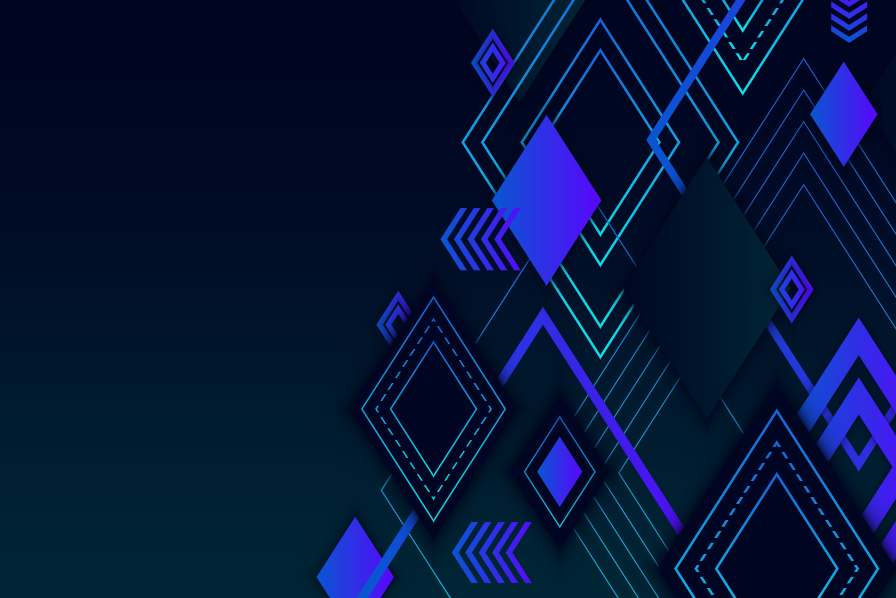
This background is drawn by a WebGL 2 fragment shader. Its source:

```glsl
#version 300 es
precision highp float;
// Layered neon diamonds, outlines and chevrons over a dark navy to teal gradient.
uniform vec2 u_resolution;
out vec4 fragColor;

const float SLOPE = 1.56; // height to width ratio of every diamond
const vec3 NAVY = vec3(0.0, 0.025, 0.135);
const vec3 TEAL = vec3(0.0, 0.15, 0.21);
const vec3 BLUE = vec3(0.03, 0.34, 0.82);
const vec3 PURPLE = vec3(0.35, 0.02, 0.99);
const vec3 SKY = vec3(0.08, 0.4, 0.85);
const vec3 CYAN = vec3(0.05, 0.88, 0.92);

// Coverage of a signed distance; the canvas is 100 units high.
float cover(float d) {
  return clamp(0.5 - d * u_resolution.y / 100.0, 0.0, 1.0);
}

// Signed distance to a diamond of half height h.
float diamond(vec2 q, float h) {
  return (abs(q.x) * SLOPE + abs(q.y) - h) / length(vec2(SLOPE, 1.0));
}

// Horizontal ramp from blue to purple across a half width w.
vec3 neon(float x, float w) {
  return mix(BLUE, PURPLE, clamp(0.5 + 0.5 * x / w, 0.0, 1.0));
}

vec3 shadow(vec3 col, float d, float size, float strength) {
  return mix(col, NAVY * 0.7, strength * exp(-max(d, 0.0) / size));
}

// Diamond outline running from blue at the top to cyan at the bottom.
vec3 outline(vec3 col, vec2 q, float h, float width) {
  vec3 ink = mix(SKY, CYAN, clamp(0.5 - 0.5 * q.y / h, 0.0, 1.0));
  return mix(col, ink, cover(abs(diamond(q, h)) - 0.5 * width));
}

vec3 dashed(vec3 col, vec2 q, float h, float width, float period) {
  float on = smoothstep(0.17, 0.23, abs(fract(abs(q.y) / period) - 0.5));
  return mix(col, outline(col, q, h, width), on);
}

vec3 thickLine(vec3 col, vec2 q, float h, float width, float ramp) {
  float d = abs(diamond(q, h)) - 0.5 * width;
  return mix(col, neon(q.x, ramp), cover(d));
}

// Band between two half heights.
vec3 ring(vec3 col, vec2 q, float outer, float inner, float ramp) {
  float d = max(diamond(q, outer), -diamond(q, inner));
  return mix(shadow(col, d, 0.7, 0.4), neon(q.x, ramp), cover(d));
}

vec3 smallRings(vec3 col, vec2 q) {
  col = ring(col, q, 5.7, 4.0, 3.6);
  return ring(col, q, 3.4, 1.8, 3.6);
}

vec3 solid(vec3 col, vec2 q, float h) {
  float d = diamond(q, h);
  return mix(shadow(col, d, 1.0, 0.55), neon(q.x, h / SLOPE), cover(d));
}

// Dark panel with a soft shadow, shaded from navy to the given right colour.
vec3 panel(vec3 col, vec2 q, float h, vec3 right) {
  float d = diamond(q, h);
  vec3 fill = mix(NAVY, right, clamp(0.5 + 0.5 * q.x * SLOPE / h, 0.0, 1.0));
  return mix(shadow(col, d, 1.3, 0.75), fill, cover(d));
}

// Row of arrows whose tips point to -x, starting at the origin.
vec3 chevrons(vec3 col, vec2 q, float half_, float count, float gap) {
  float u = q.x - abs(q.y) / SLOPE;
  float band = abs(mod(u, gap) - 0.27 * gap) - 0.25 * gap;
  float d = max(band * 0.84, max(abs(q.y) - half_, abs(u - 0.5 * count * gap) - 0.5 * count * gap));
  float mid = 0.5 * (count * gap + half_ / SLOPE);
  return mix(col, neon(q.x - mid, mid), cover(d));
}

void main() {
  vec2 p = gl_FragCoord.xy * 100.0 / u_resolution.y;
  vec3 col = mix(TEAL, NAVY, smoothstep(-0.1, 0.9, p.y / 100.0));

  // Rear panels and nested outlines
  col = panel(col, p - vec2(86.9, 102.0), 19.1, TEAL);
  vec2 q = p - vec2(124.2, 100.0);
  col = panel(col, q, 22.0, NAVY);
  col = outline(col, q, 15.6, 0.42);
  col = dashed(col, q, 10.4, 0.42, 1.9);
  col = outline(col, q, 5.1, 0.42);
  q = p - vec2(100.4, 76.2);
  for (int i = 0; i < 4; i++) {
    float h = 35.9 - 5.1 * float(i) - (i > 1 ? 5.2 : 0.0);
    col = outline(col, q, h, 0.42);
  }

  // Large thin outlines and thick strokes
  col = outline(col, p - vec2(97.1, 18.0), 52.0, 0.2);
  for (int i = 0; i < 5; i++)
    col = outline(col, p - vec2(134.4, 20.9), 69.3 - 5.27 * float(i), 0.18);
  col = thickLine(col, p - vec2(143.6, 76.6), 54.2, 1.35, 36.0);
  col = solid(col, p - vec2(59.4, 3.5), 10.1);
  col = thickLine(col, p - vec2(90.8, -30.9), 78.1, 1.6, 30.0);

  // Teal panels and the wide rings
  col = panel(col, p - vec2(118.2, 51.8), 21.9, TEAL);
  col = panel(col, p - vec2(157.2, 82.8), 19.8, TEAL);
  q = p - vec2(143.6, 21.9);
  col = ring(col, q, 25.0, 18.7, 12.0);
  col = ring(col, q, 15.0, 8.8, 12.0);
  col = smallRings(col, p - vec2(66.6, 45.7));

  // Navy panels with solid and dashed borders
  q = p - vec2(72.5, 31.6);
  col = panel(col, q, 21.9, NAVY);
  col = outline(col, q, 18.7, 0.25);
  col = dashed(col, q, 15.0, 0.25, 1.9);
  col = outline(col, q, 11.2, 0.25);
  q = p - vec2(129.9, 4.9);
  col = panel(col, q, 31.2, NAVY);
  col = outline(col, q, 26.4, 0.42);
  col = dashed(col, q, 21.1, 0.42, 1.9);
  col = outline(col, q, 15.8, 0.42);
  q = p - vec2(93.6, 21.1);
  col = panel(col, q, 13.1, NAVY);
  col = outline(col, q, 9.2, 0.22);
  col = solid(col, q, 5.9);

  // Bright diamonds, small rings and arrows in front
  col = smallRings(col, p - vec2(82.4, 89.5));
  col = smallRings(col, p - vec2(132.4, 51.6));
  col = solid(col, p - vec2(91.4, 66.5), 14.3);
  col = solid(col, p - vec2(141.1, 80.9), 8.8);
  col = chevrons(col, p - vec2(73.6, 60.0), 5.2, 5.0, 2.25);
  col = chevrons(col, p - vec2(75.5, 7.6), 5.1, 5.0, 2.25);
  col = chevrons(col, (p - vec2(142.0, 92.8)).yx, 3.0, 4.0, 2.0);
  fragColor = vec4(col, 1.0);
}
```
